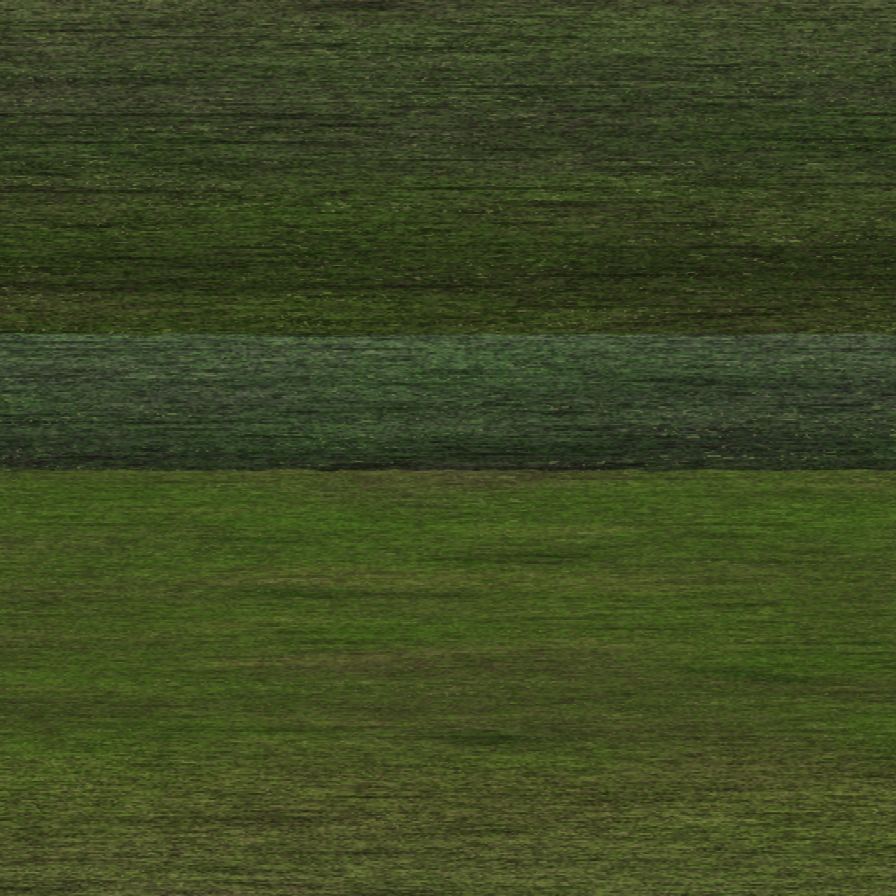
A WebGL 2 fragment shader for this texture:

```glsl
#version 300 es
precision highp float;
// Draws three horizontal fields of woven grass-green streaks with fine grain and dark wisps.
uniform vec2 u_resolution;
out vec4 fragColor;

// Heights of the two seams, measured from the bottom
const float UPPER_SEAM = 0.627;
const float LOWER_SEAM = 0.475;
const float SEAM_BLUR = 0.0012;

// Grids of streak cells across the canvas
const vec2 FINE_CELLS = vec2(250.0, 512.0);
const vec2 THREAD_CELLS = vec2(65.0, 512.0);
const vec2 FIBRE_CELLS = vec2(14.0, 256.0);
const vec2 DRIFT_CELLS = vec2(3.0, 75.0);

const vec3 GLINT_COLOR = vec3(0.53, 0.55, 0.32);
const vec3 WISP_COLOR = vec3(0.15, 0.24, 0.07);
const vec3 STRAW_COLOR = vec3(0.36, 0.36, 0.17);
const vec3 LEAF_TINT = vec3(-0.02, 0.035, -0.03);

// Colour stops: rgb and height, from top to bottom
const vec4 UPPER_STOPS[6] = vec4[6](
    vec4(0.26, 0.29, 0.17, 1.0), vec4(0.22, 0.25, 0.15, 0.90),
    vec4(0.20, 0.24, 0.13, 0.84), vec4(0.22, 0.27, 0.12, 0.755),
    vec4(0.165, 0.20, 0.09, 0.705), vec4(0.215, 0.25, 0.115, 0.65));
const vec4 MIDDLE_STOPS[6] = vec4[6](
    vec4(0.28, 0.34, 0.23, 0.622), vec4(0.25, 0.31, 0.20, 0.598),
    vec4(0.21, 0.265, 0.17, 0.57), vec4(0.205, 0.26, 0.16, 0.53),
    vec4(0.17, 0.215, 0.135, 0.50), vec4(0.16, 0.19, 0.12, 0.48));
const vec4 LOWER_STOPS[6] = vec4[6](
    vec4(0.27, 0.31, 0.14, 0.472), vec4(0.255, 0.33, 0.12, 0.42),
    vec4(0.265, 0.31, 0.13, 0.33), vec4(0.255, 0.31, 0.12, 0.20),
    vec4(0.285, 0.315, 0.14, 0.12), vec4(0.30, 0.32, 0.165, 0.0));

// Wisps: centre and half size
const vec4 WISPS[6] = vec4[6](
    vec4(0.84, 0.246, 0.12, 0.009), vec4(0.97, 0.289, 0.04, 0.007),
    vec4(0.64, 0.385, 0.09, 0.005), vec4(0.33, 0.333, 0.11, 0.006),
    vec4(0.55, 0.182, 0.12, 0.009), vec4(0.28, 0.391, 0.09, 0.005));

float hash(vec2 cell, float seed) {
    uvec3 q = uvec3(ivec3(vec3(cell, seed)) + 4096);
    uint h = q.x * 1597334673u ^ q.y * 3812015801u ^ q.z * 2798796415u;
    h = (h ^ (h >> 16)) * 2246822519u;
    h = (h ^ (h >> 13)) * 3266489917u;
    return float((h ^ (h >> 16)) & 65535u) / 65535.0;
}

// Noise along one row, each row shifted by its own amount
float rowNoise(float x, float row, float seed) {
    x += 17.0 * hash(vec2(row, 7.0), seed);
    float i = floor(x);
    float f = smoothstep(0.0, 1.0, x - i);
    return mix(hash(vec2(i, row), seed), hash(vec2(i + 1.0, row), seed), f);
}

// Streaks in -1..1; softness is the share of a row that blends to the next
float streak(vec2 uv, vec2 cells, float softness, float seed) {
    vec2 p = uv * cells;
    float row = floor(p.y);
    float blend = smoothstep(1.0 - softness, 1.0, p.y - row);
    return 2.0 * mix(rowNoise(p.x, row, seed), rowNoise(p.x, row + 1.0, seed), blend) - 1.0;
}

vec3 gradient(vec4 stops[6], float y) {
    vec3 color = stops[0].rgb;
    for (int i = 1; i < 6; i++)
        color = mix(color, stops[i].rgb, smoothstep(stops[i - 1].w, stops[i].w, y));
    return color;
}

void main() {
    vec2 uv = gl_FragCoord.xy / u_resolution;

    // Slightly ragged seams and the three fields
    float ragged = uv.y + 0.0015 * streak(uv, vec2(40.0, 64.0), 1.0, 1.0);
    float upper = smoothstep(-SEAM_BLUR, SEAM_BLUR, ragged - UPPER_SEAM);
    float lower = 1.0 - smoothstep(-SEAM_BLUR, SEAM_BLUR, ragged - LOWER_SEAM);
    vec3 color = mix(gradient(MIDDLE_STOPS, uv.y), gradient(UPPER_STOPS, uv.y), upper);
    color = mix(color, gradient(LOWER_STOPS, uv.y), lower);

    // Broad drifts, bent a little in the lower field
    vec2 bent = uv + vec2(0.0, 0.006 * lower * sin(uv.x * 8.0 + uv.y * 23.0));
    float drift = streak(bent, DRIFT_CELLS, 1.0, 2.0);
    float patches = streak(bent, vec2(4.0, 38.0), 1.0, 3.0);
    float calm = lower * smoothstep(0.10, 0.20, uv.y);
    color *= 1.0 + mix(0.10, 0.05, lower) * drift;
    color += LEAF_TINT * patches * mix(0.35, 0.7, calm);
    color = mix(color, STRAW_COLOR, 0.35 * calm * smoothstep(0.3, 0.9, drift));

    // Dark lens-shaped wisps with frayed edges
    for (int i = 0; i < 6; i++) {
        vec2 d = (bent - WISPS[i].xy) / WISPS[i].zw;
        d.y += 0.5 * d.x + 0.4 * streak(uv, FIBRE_CELLS, 0.5, 4.0);
        color = mix(color, WISP_COLOR, 0.55 * (1.0 - smoothstep(0.2, 1.1, length(d))));
    }

    // Threads and fine grain
    float fine = streak(uv, FINE_CELLS, 0.25, 5.0);
    float thread = streak(uv, THREAD_CELLS, 0.25, 6.0);
    float fibre = streak(uv, FIBRE_CELLS, 0.5, 8.0);
    float grain = 0.55 * fine + 0.45 * thread + 0.28 * fibre;
    color *= 1.0 + mix(0.42, 0.25, calm) * grain;
    color += LEAF_TINT * 0.6 * streak(uv, vec2(120.0, 512.0), 0.25, 9.0);

    // Sparse pale glints and thin dark furrows
    float glint = smoothstep(0.55, 0.95, streak(uv, vec2(170.0, 512.0), 0.25, 10.0));
    glint *= smoothstep(-0.5, 0.8, streak(uv, vec2(9.0, 170.0), 0.6, 11.0));
    color = mix(color, GLINT_COLOR, glint * mix(0.50, 0.32, calm));
    float furrow = smoothstep(0.45, 0.95, streak(uv, vec2(7.0, 256.0), 0.5, 12.0));
    color *= 1.0 - furrow * mix(0.28, 0.16, lower);
    fragColor = vec4(clamp(color, 0.0, 1.0), 1.0);
}
```
